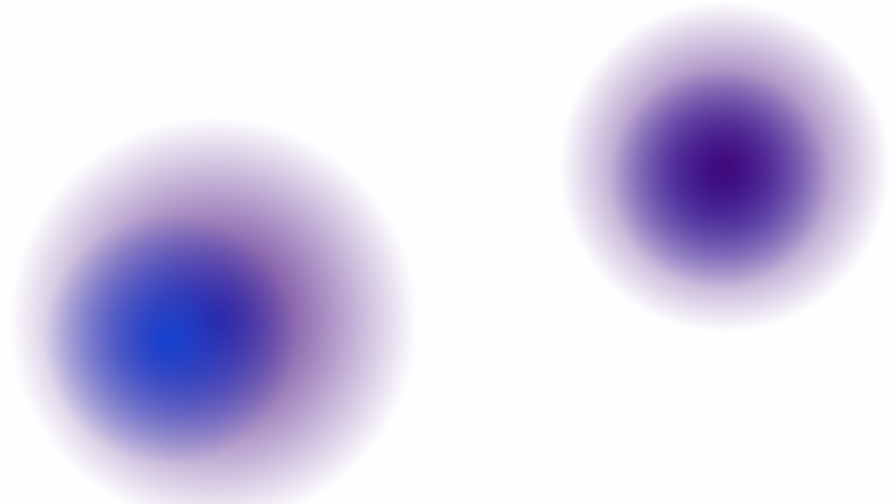
A Shadertoy shader for this background:

```glsl
// Lays a round glow over a base colour, fading linearly to its rim
vec3 addGlow(vec3 base, vec2 p, vec2 center, float radius, vec3 tint) {
    float strength = clamp(1.0 - length(p - center) / radius, 0.0, 1.0);
    return mix(base, tint, strength);
}

void mainImage(out vec4 fragColor, in vec2 fragCoord) {
    // Canvas height is one unit, x is measured from the middle
    vec2 p = (fragCoord - 0.5 * vec2(iResolution.x, 0.0)) / iResolution.y;

    vec3 indigo = vec3(0.26, 0.03, 0.48);
    vec3 blue = vec3(0.08, 0.25, 0.81);
    vec3 color = vec3(0.995, 0.995, 1.0);

    // Left pair: blue core in front of the indigo halo
    color = addGlow(color, p, vec2(-0.465, 0.363), 0.405, indigo);
    color = addGlow(color, p, vec2(-0.553, 0.326), 0.250, blue);

    // Right pair: indigo halo in front of the blue core
    color = addGlow(color, p, vec2(0.539, 0.646), 0.220, blue);
    color = addGlow(color, p, vec2(0.549, 0.669), 0.329, indigo);

    fragColor = vec4(color, 1.0);
}
```
